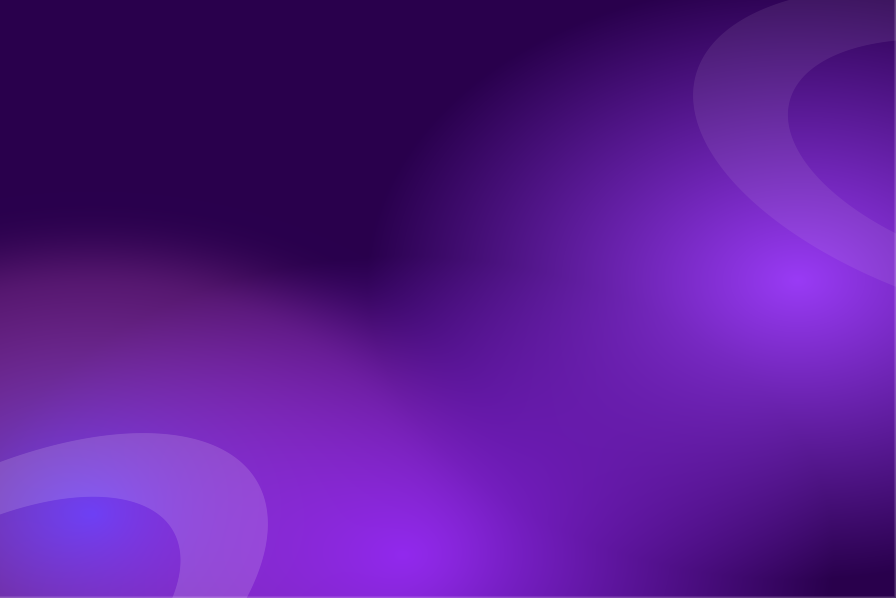
Give the GLSL for this background, as a Shadertoy shader.

```glsl
// Falls linearly from 1 at the centre to 0 on the edge of an ellipse
float glow(vec2 p, vec2 centre, vec2 radii) {
    return max(1.0 - length((p - centre) / radii), 0.0);
}

// Coverage of a tilted elliptical band; its hole is 0.7 of its outer size
float ring(vec2 p, vec2 centre, float angle) {
    vec2 radii = vec2(0.543, 0.261);
    float c = cos(angle), s = sin(angle);
    vec2 q = p - centre;
    q = vec2(c * q.x + s * q.y, c * q.y - s * q.x);
    float k = length(q / radii);
    float slope = length(q / (radii * radii)) / max(k, 1e-4);
    float dist = (abs(k - 0.85) - 0.15) / max(slope, 1e-4);
    float pixel = 1.0 / iResolution.y;
    return 1.0 - smoothstep(-0.6 * pixel, 0.6 * pixel, dist);
}

void mainImage(out vec4 fragColor, in vec2 fragCoord) {
    vec2 p = fragCoord / iResolution.y;
    vec3 color = vec3(0.16, 0.0, 0.30);

    // Violet light on the right
    float violet = glow(p, vec2(1.334, 0.531), vec2(0.72, 0.5));
    color = mix(color, vec3(0.60, 0.23, 0.96), violet);

    // Blue light at the lower left, plum towards its soft rim
    float blue = glow(p, vec2(0.156, 0.14), vec2(0.75, 0.54));
    vec3 plumToBlue = mix(vec3(0.67, 0.25, 0.66), vec3(0.38, 0.28, 0.97), blue * blue);
    float blueCover = pow(blue, 0.8) * smoothstep(0.0, 0.3, blue);
    color = mix(color, plumToBlue, blueCover);

    // Purple light at the bottom
    float purple = glow(p, vec2(0.674, 0.072), vec2(0.72, 0.5));
    color = mix(color, vec3(0.57, 0.16, 0.93), purple);

    // Translucent rings in two corners
    color = mix(color, vec3(1.0), 0.14 * ring(p, vec2(-0.039, -0.079), 0.529));
    color = mix(color, vec3(0.9, 0.85, 0.9), 0.09 * ring(p, vec2(1.6875, 0.732), -0.265));

    // Faint pale rim along the right and bottom edges
    float rim = min(iResolution.x / iResolution.y - p.x, p.y);
    color = mix(color, vec3(1.0), 0.2 * (1.0 - smoothstep(0.001, 0.004, rim)));

    fragColor = vec4(color, 1.0);
}
```
